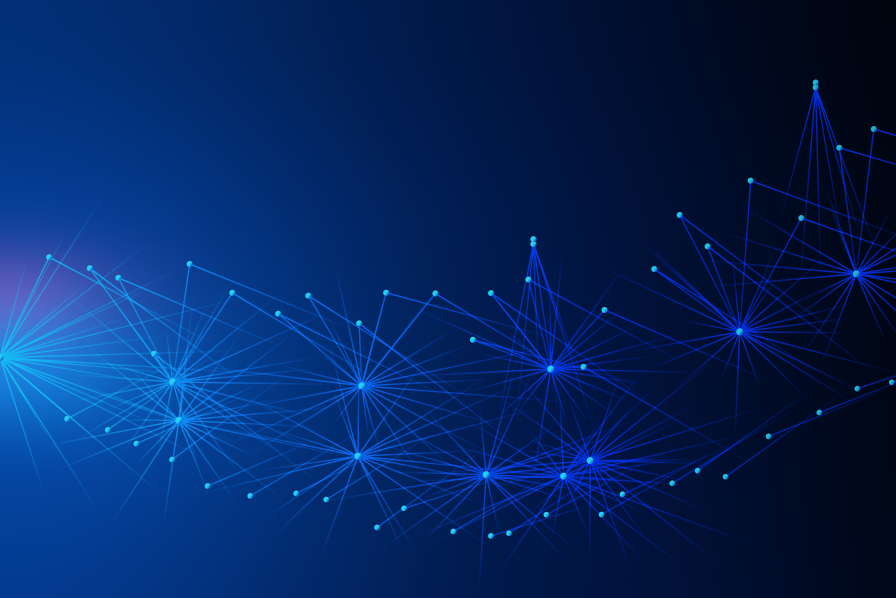
Write a Shadertoy shader that draws this background.

```glsl
// Glowing network of fanned lines and nodes drifting across a deep blue gradient
#define WIRE_WIDTH 0.0012
#define NODE_RADIUS 0.0050
#define HUB_RAYS 22
#define EDGE_NODES 23
#define WIRE_LEFT vec3(0.08, 0.74, 0.95)
#define WIRE_MID vec3(0.05, 0.44, 0.98)
#define WIRE_RIGHT vec3(0.02, 0.19, 0.92)
#define NODE_COLOR vec3(0.14, 0.82, 0.95)
#define NODE_SHADE vec3(0.03, 0.42, 0.85)

float hash(float n) {
    return fract(sin(n * 12.9898 + 4.137) * 4375.85);
}

float glow(vec2 p, vec2 center, vec2 size) {
    vec2 q = (p - center) / size;
    return exp(-dot(q, q));
}

// Line from a to b that fades toward b
float wire(vec2 p, vec2 a, vec2 b, float fade) {
    vec2 pa = p - a, ba = b - a;
    float t = clamp(dot(pa, ba) / dot(ba, ba), 0.0, 1.0);
    float d = length(pa - ba * t);
    return clamp((WIRE_WIDTH - d) * iResolution.y + 0.5, 0.0, 1.0) * (1.0 - fade * t);
}

// Coverage of a small ball in x, its shaded lower right side in y
vec2 node(vec2 p, vec2 c, float r) {
    vec2 q = p - c;
    float cover = clamp((r - length(q)) * iResolution.y + 0.5, 0.0, 1.0);
    return vec2(cover, cover * smoothstep(-0.1, 1.0, dot(q, vec2(0.8, -0.6)) / r));
}

// Hubs on two arcs: a long upper one and a short lower one
vec2 upperHub(float i) {
    return vec2(clamp(0.316 * i - 0.027, 0.0, 1.432), 0.402 - 0.058 * i + 0.0172 * i * i);
}

vec2 lowerHub(float i) {
    return vec2(0.299 + 0.342 * i - 0.0425 * i * i, 0.297 - 0.074 * i + 0.0143 * i * i);
}

// Borders of the band that holds the network
float upperEdge(float x) {
    return 0.465 + 0.25 * smoothstep(0.95, 1.48, x) + 0.08 * exp(-x * 9.0);
}

float lowerEdge(float x) {
    return 0.098 + 0.47 * (x - 0.76) * (x - 0.76);
}

vec3 background(vec2 p) {
    vec3 col = mix(vec3(0.01, 0.215, 0.54), vec3(0.003, 0.075, 0.245), smoothstep(-0.05, 1.12, p.x));
    col = mix(col, vec3(0.0, 0.02, 0.07), smoothstep(0.9, 1.6, p.x + 0.12 * (p.y - 0.5)));
    col *= 1.0 - 0.14 * smoothstep(0.6, 1.0, p.y);
    col += vec3(0.01, 0.08, 0.14) * glow(p, vec2(0.15, 0.38), vec2(0.48, 0.30));
    col += vec3(0.06, 0.22, 0.20) * glow(p, vec2(0.0, 0.39), vec2(0.24, 0.11));
    col += vec3(0.32, 0.04, 0.05) * glow(p, vec2(0.0, 0.51), vec2(0.21, 0.09));
    return col;
}

void mainImage(out vec4 fragColor, in vec2 fragCoord) {
    vec2 p = fragCoord / iResolution.y;
    float wires = 0.0;
    vec2 nodes = vec2(0.0);

    // Wide fans around the hubs, largest at the left border
    for (int h = 0; h < 11; h++) {
        float id = float(h);
        vec2 hub = h < 6 ? upperHub(id) : lowerHub(id - 6.0);
        float scale = h == 0 ? 1.35 : 1.0;
        float turn = h == 0 ? 3.1416 : 6.2832;
        nodes = max(nodes, node(p, hub, NODE_RADIUS * 1.15));
        if (length(p - hub) > 0.5) continue;
        for (int k = 0; k < HUB_RAYS; k++) {
            float seed = id * 31.0 + float(k);
            float angle = turn * ((float(k) + hash(seed)) / float(HUB_RAYS) - 0.5);
            float reach = scale * mix(0.12, 0.30, hash(seed + 0.37));
            vec2 tip = hub + reach * vec2(cos(angle) * 1.1, sin(angle) * 0.7) + vec2(0.04, 0.0);
            wires += 0.95 * wire(p, hub, tip, 1.0);
        }
    }

    // Narrow fans hanging from two peaks
    for (int h = 0; h < 2; h++) {
        vec2 peak = vec2(0.892, 0.592) + float(h) * vec2(0.472, 0.262);
        nodes = max(nodes, node(p, peak, NODE_RADIUS));
        nodes = max(nodes, node(p, peak + vec2(0.0, 0.008), NODE_RADIUS));
        for (int k = 0; k < 6; k++) {
            float spread = float(k) / 5.0 - 0.35;
            vec2 tip = peak + vec2(0.16 * spread, -0.20 - 0.12 * hash(float(k + h * 7)));
            wires += 0.9 * wire(p, peak, tip, 0.9);
        }
    }

    // Nodes scattered along both borders, tied to the nearest hubs
    for (int k = 0; k < EDGE_NODES; k++) {
        float id = float(k);
        float x = 0.07 + 1.42 * (id + 0.7 * hash(id + 0.2)) / float(EDGE_NODES);
        float lift = hash(id + 60.5) - 0.45;
        vec2 top = vec2(x, upperEdge(x) + 0.19 * lift);
        vec2 low = vec2(x + 0.03, lowerEdge(x + 0.03) + 0.05 * hash(id + 90.1));
        vec2 hub = upperHub(floor((x + 0.027) / 0.316 + 0.5));
        float slope = 0.07 + 0.15 * hash(id + 7.7);
        wires += 0.95 * wire(p, top, top + vec2(0.27, -slope), 0.95);
        wires += 0.8 * wire(p, top, hub, 0.5);
        wires += 0.7 * wire(p, low, low + vec2(0.20, 0.02 + 0.6 * slope), 1.0);
        nodes = max(nodes, node(p, top, NODE_RADIUS));
        nodes = max(nodes, node(p, low, NODE_RADIUS * 0.95));
    }

    // Blend, with lines shifting from cyan to blue across the canvas
    vec3 wireColor = mix(WIRE_LEFT, WIRE_MID, smoothstep(0.0, 0.55, p.x));
    wireColor = mix(wireColor, WIRE_RIGHT, smoothstep(0.5, 1.05, p.x));
    vec3 col = mix(background(p), wireColor, min(wires, 0.9));
    vec3 nodeColor = mix(NODE_COLOR, NODE_SHADE, nodes.y / max(nodes.x, 0.001));
    nodeColor *= mix(1.0, 0.85, smoothstep(0.9, 1.5, p.x));
    fragColor = vec4(clamp(mix(col, nodeColor, nodes.x), 0.0, 1.0), 1.0);
}
```
